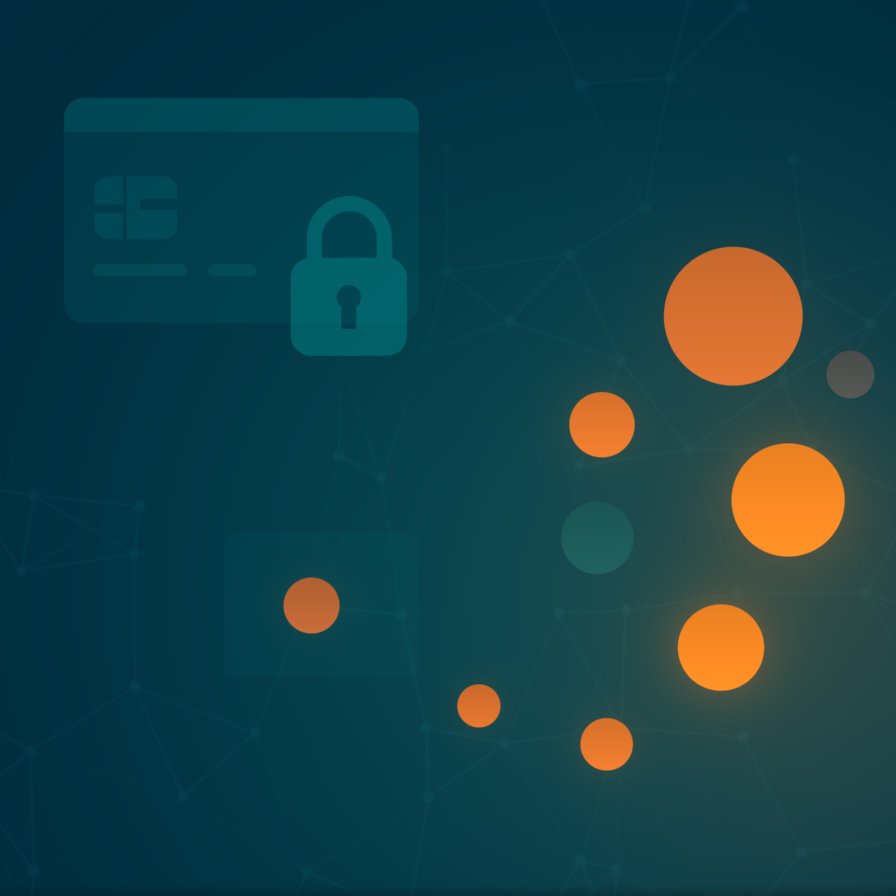
A three.js fragment shader for this background:

```glsl
// Teal payment security backdrop: bank card, padlock, faint network and glowing orange discs.
varying vec2 vUv;

const float EDGE = 0.0011;
const vec3 NAVY = vec3(0.0, 0.155, 0.23);
const vec3 TEAL = vec3(0.01, 0.275, 0.32);
const vec3 WARM = vec3(0.30, 0.32, 0.26);
const vec3 MINT = vec3(0.0, 0.46, 0.48);
const vec3 AMBER = vec3(0.98, 0.54, 0.14);
const vec3 ORANGE = vec3(0.90, 0.47, 0.18);
const vec3 RUST = vec3(0.74, 0.40, 0.21);

// Sine-free hash giving two values per cell
vec2 hash22(vec2 p) {
  vec3 q = fract(vec3(p.xyx) * vec3(0.1031, 0.1030, 0.0973));
  q += dot(q, q.yzx + 33.33);
  return fract((q.xx + q.yz) * q.zy);
}

float fill(float d) {
  return 1.0 - smoothstep(-EDGE, EDGE, d);
}

float roundBox(vec2 p, vec2 halfSize, float radius) {
  vec2 q = abs(p) - halfSize + radius;
  return length(max(q, 0.0)) + min(max(q.x, q.y), 0.0) - radius;
}

float segment(vec2 p, vec2 a, vec2 b) {
  vec2 ab = b - a;
  return length(p - a - ab * clamp(dot(p - a, ab) / dot(ab, ab), 0.0, 1.0));
}

// Network of jittered grid nodes
vec2 node(vec2 cell) {
  return cell + 0.12 + 0.76 * hash22(cell + 7.0);
}

float link(vec2 p, vec2 a, vec2 b) {
  float line = 1.0 - smoothstep(0.005, 0.02, segment(p, a, b));
  return line * (1.0 - smoothstep(0.9, 1.5, distance(a, b)));
}

float network(vec2 p) {
  vec2 cell = floor(p);
  vec2 home = node(cell);
  float lines = 0.0;
  float dots = 0.0;
  for (int y = -1; y <= 1; y++) {
    for (int x = -1; x <= 1; x++) {
      vec2 offset = vec2(float(x), float(y));
      vec2 other = node(cell + offset);
      if (x != 0 || y != 0) lines = max(lines, link(p, home, other));
      // Diagonals between side neighbours also cross this cell
      if (x != 0 && y != 0) {
        vec2 a = node(cell + vec2(offset.x, 0.0));
        vec2 b = node(cell + vec2(0.0, offset.y));
        lines = max(lines, link(p, a, b));
      }
      dots = max(dots, 1.0 - smoothstep(0.025, 0.065, distance(p, other)));
    }
  }
  return max(lines * 0.55, dots);
}

vec3 backdrop(vec2 p) {
  float teal = exp(-2.9 * dot(p - vec2(0.68, 0.36), p - vec2(0.68, 0.36)));
  float warm = exp(-9.0 * dot(p - vec2(0.91, 0.30), p - vec2(0.91, 0.30)));
  vec3 col = mix(NAVY, TEAL, teal);
  return mix(col, WARM, 0.5 * warm);
}

// Chip plate cut by thin contact grooves
float chip(vec2 p) {
  float plate = fill(roundBox(p, vec2(0.0462, 0.0352), 0.015));
  float grooves = fill(abs(p.x + 0.0125) - 0.0022);
  grooves = max(grooves, fill(roundBox(p - vec2(-0.031, -0.001), vec2(0.018, 0.0045), 0.0)));
  grooves = max(grooves, fill(roundBox(p - vec2(0.028, 0.004), vec2(0.0235, 0.006), 0.004)));
  return plate * (1.0 - grooves);
}

float padlock(vec2 p) {
  float body = roundBox(p, vec2(0.065, 0.0547), 0.023);
  vec2 q = p - vec2(0.0005, 0.076);
  float arch = abs(length(vec2(q.x, max(q.y, 0.0))) - 0.0391) - 0.0085;
  float shackle = max(arch, -q.y - 0.03);
  float keyhole = min(length(p - vec2(0.0, 0.0105)) - 0.0135,
                      roundBox(p - vec2(0.0, -0.009), vec2(0.0082, 0.0155), 0.002));
  return fill(max(min(body, shackle), -keyhole));
}

vec3 bankCard(vec3 col, vec2 p) {
  vec2 q = p - vec2(0.2695, 0.765);
  float plate = fill(roundBox(q, vec2(0.198, 0.1257), 0.022));
  col = mix(col, MINT, plate * 0.16);
  col = mix(col, MINT, plate * fill(0.088 - q.y) * 0.25);
  float details = chip(p - vec2(0.1517, 0.768));
  details = max(details, fill(roundBox(p - vec2(0.1563, 0.6986), vec2(0.052, 0.007), 0.007)));
  details = max(details, fill(roundBox(p - vec2(0.259, 0.6986), vec2(0.0273, 0.007), 0.007)));
  return mix(col, MINT, details * 0.23);
}

// Disc with a soft halo and darker top
vec3 disc(vec3 col, vec2 p, vec2 centre, float radius, vec3 tint, float glow) {
  float d = distance(p, centre) - radius;
  col = mix(col, ORANGE, glow * exp(-max(d, 0.0) / (0.6 * radius)));
  float shade = 1.0 - 0.07 * (p.y - centre.y) / radius;
  return mix(col, tint * shade, fill(d));
}

void main() {
  vec2 p = vUv;
  vec3 col = backdrop(p);
  float clearCorner = smoothstep(0.42, 0.55, max(p.x, 1.05 - p.y));
  col += vec3(0.015, 0.055, 0.05) * 0.6 * network(p * 7.5) * clearCorner;

  // Cards and padlock
  col = bankCard(col, p);
  col = mix(col, MINT, 0.62 * padlock(p - vec2(0.3893, 0.6576)));
  col = mix(col, MINT, 0.08 * fill(roundBox(p - vec2(0.3587, 0.3255), vec2(0.1087, 0.0807), 0.014)));

  // Discs
  col = disc(col, p, vec2(0.8184, 0.6471), 0.0775, vec3(0.84, 0.44, 0.19), 0.05);
  col = disc(col, p, vec2(0.9492, 0.5820), 0.0267, vec3(0.30, 0.32, 0.31), 0.0);
  col = disc(col, p, vec2(0.6719, 0.5260), 0.0365, ORANGE, 0.09);
  col = disc(col, p, vec2(0.8796, 0.4420), 0.0632, AMBER, 0.18);
  col = disc(col, p, vec2(0.6667, 0.3997), 0.0405, vec3(0.11, 0.36, 0.35), 0.0);
  col = disc(col, p, vec2(0.3477, 0.3242), 0.0313, RUST, 0.05);
  col = disc(col, p, vec2(0.8047, 0.2773), 0.0482, AMBER, 0.22);
  col = disc(col, p, vec2(0.5345, 0.2122), 0.0241, vec3(0.85, 0.44, 0.18), 0.07);
  col = disc(col, p, vec2(0.6771, 0.1693), 0.0293, ORANGE, 0.09);

  // Dark lower rim
  col *= 0.82 + 0.18 * smoothstep(0.0, 0.014, p.y);
  gl_FragColor = vec4(col, 1.0);
}
```
